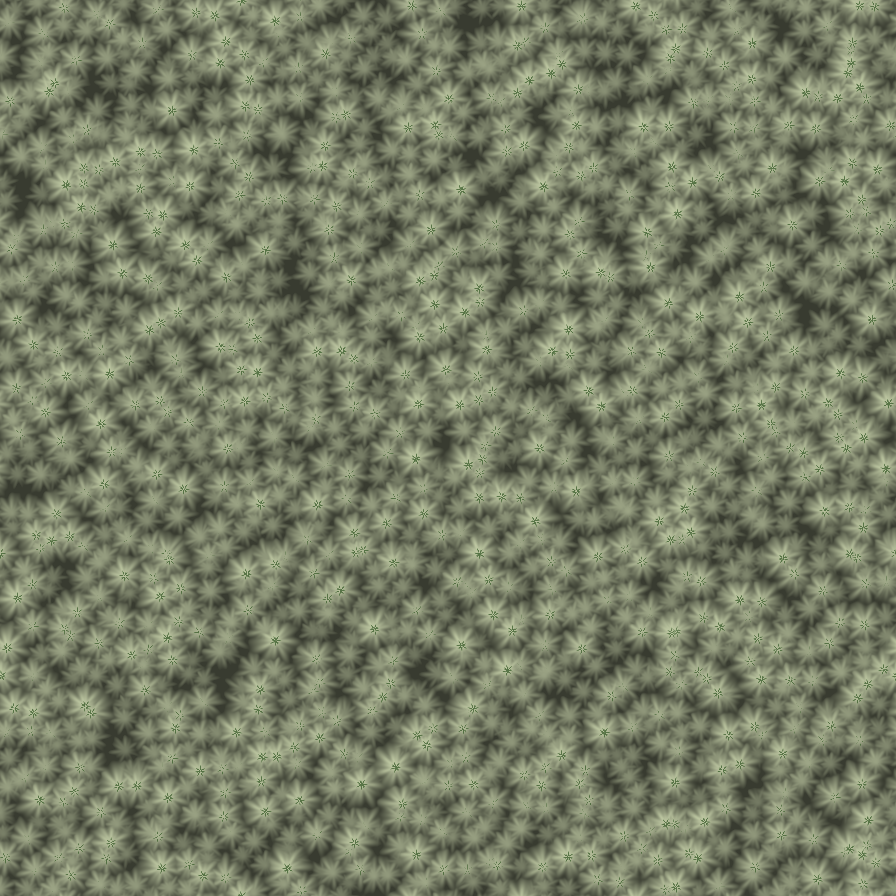
Write a WebGL 1 fragment shader that draws this texture.

```glsl
precision highp float;
// Tiling carpet of pale sage tufts with radial fibres, dark gaps and small green hearts.
uniform vec2 u_resolution;

const float CELLS = 40.0;

float hash(vec2 p) {
  return fract(sin(dot(p, vec2(127.1, 311.7))) * 43758.5453);
}

void main() {
  vec2 p = gl_FragCoord.xy / u_resolution * CELLS;
  vec2 cell = floor(p);
  float total = 0.0, light = 0.0, heart = 0.0;

  // Blend the neighbouring tufts with a smooth maximum of their heights.
  for (int j = -2; j <= 2; j++) {
    for (int i = -2; i <= 2; i++) {
      vec2 site = cell + vec2(float(i), float(j));
      vec2 id = mod(site, CELLS);
      vec2 jitter = vec2(hash(id), hash(id + 57.3));
      vec2 d = p - site - jitter;
      float r = length(d) + 0.0001;
      float angle = atan(d.y, d.x + 0.00001);
      float peak = 0.62 * hash(id + 113.9);
      float phase = 6.2832 * hash(id + 171.4);

      // Uneven fibres fan out from the crown.
      float fibre = 0.6 * sin(7.0 * angle + phase + 2.0 * r)
                  + 0.4 * sin(12.0 * angle + 2.7 * phase);
      float spread = smoothstep(0.12, 0.6, r);
      float height = peak - sqrt(r * r + 0.02) + 0.12 * fibre * spread;
      float weight = exp(17.0 * height);

      // Side light from the upper left, with finer grooves along the flanks.
      float side = dot(d / r, vec2(-0.6, 0.8)) * smoothstep(0.0, 0.35, r);
      light += weight * (0.075 * side + 0.05 * fibre * spread);

      // Broken green marks, fuller on the tallest tufts.
      float reach = 0.13 + 0.12 * fibre;
      float mark = 1.0 - smoothstep(reach - 0.05, reach + 0.05, r);
      mark *= smoothstep(0.0, 0.5, fibre + 5.0 * (peak - 0.5));
      heart += weight * mark * smoothstep(0.2, 0.45, peak);
      total += weight;
    }
  }

  float height = log(total) / 17.0;
  float tone = 0.5 + 0.52 * (height + 0.07) + light / total;
  tone = clamp(tone, 0.23, 0.77);
  vec3 sage = vec3(0.95, 1.0, 0.81) * tone;
  vec3 green = vec3(0.25, 0.38, 0.19);
  gl_FragColor = vec4(mix(sage, green, 0.8 * heart / total), 1.0);
}
```
